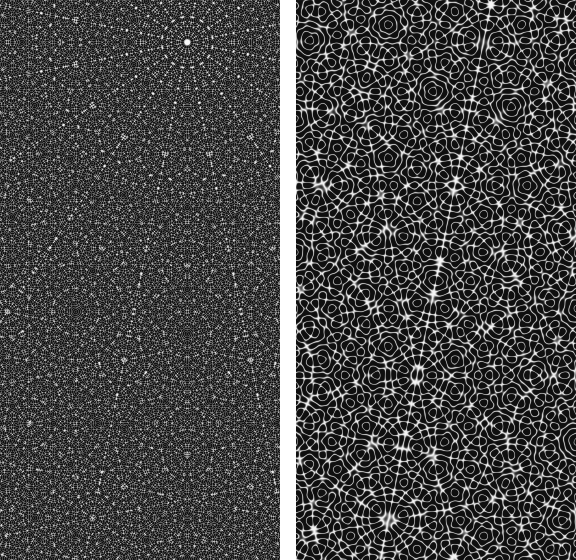
Left: the whole. Right: its middle third, enlarged.
This pattern is drawn by a Shadertoy shader. Its source:

```glsl
// Sixteen-fold quasicrystal lace: eight plane waves with alternating signs
// interfere, and the lines where their sum vanishes glow. Flat crossings
// widen into star-like dots, arranged in rings and spokes around flowers.

const float PI = 3.14159265;
const int   WAVES = 8;                          // directions over a half turn
const float CYCLES = 81.55;                     // wave periods per canvas width
const vec2  FLOWER = vec2(0.169, 0.849);        // main flower, from canvas center
const float LINE_WIDTH = 0.64;                  // wave height at which the glow fades
const vec3  BACKGROUND = vec3(0.06);
const vec3  LINE_COLOR = vec3(0.97);
const int   SAMPLES = 4;                        // antialiasing grid per side

// Sum of the alternating waves at p, in canvas widths.
float waveSum(vec2 p) {
    float sum = 0.0;
    float waveSign = 1.0;
    for (int i = 0; i < WAVES; i++) {
        float angle = PI * float(i) / float(WAVES);
        vec2 direction = vec2(cos(angle), sin(angle));
        sum += waveSign * cos(2.0 * PI * CYCLES * dot(p, direction));
        waveSign = -waveSign;
    }
    return sum;
}

// Soft glow around the zero lines of the wave field.
float lineGlow(vec2 p) {
    float height = waveSum(p) / LINE_WIDTH;
    return exp(-height * height);
}

void mainImage(out vec4 fragColor, in vec2 fragCoord) {
    // Average the glow over a grid inside the pixel.
    float glow = 0.0;
    for (int y = 0; y < SAMPLES; y++) {
        for (int x = 0; x < SAMPLES; x++) {
            vec2 offset = (vec2(x, y) + 0.5) / float(SAMPLES) - 0.5;
            vec2 p = (fragCoord + offset - 0.5 * iResolution.xy) / iResolution.x;
            glow += lineGlow(p - FLOWER);
        }
    }
    glow /= float(SAMPLES * SAMPLES);

    fragColor = vec4(mix(BACKGROUND, LINE_COLOR, glow), 1.0);
}
```
